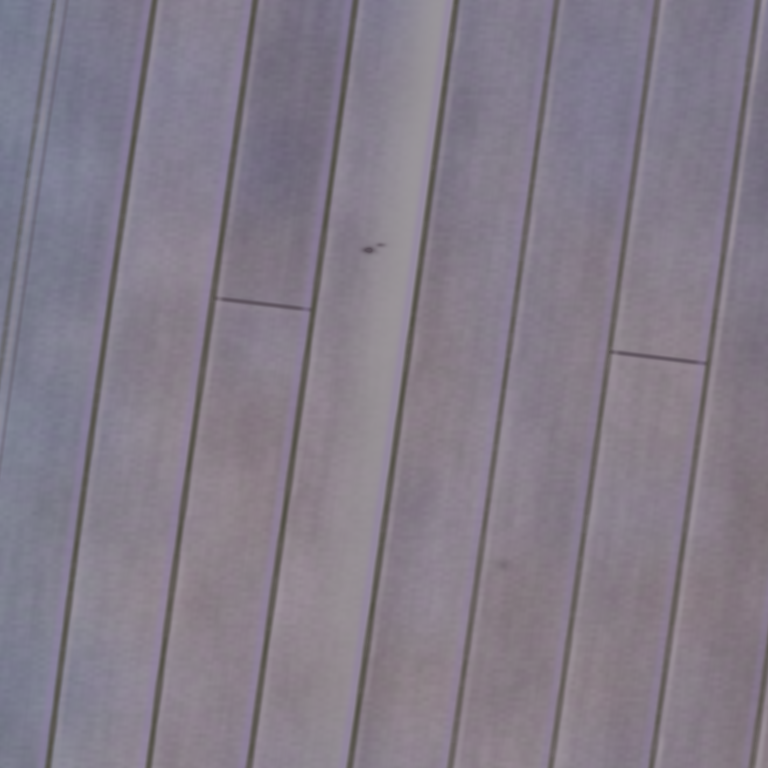
Write a WebGL 2 fragment shader that draws this texture.

```glsl
#version 300 es
precision highp float;
// Weathered mauve boards with slanted olive seams, two butt joints and soft stains.
uniform vec2 u_resolution;
out vec4 outColor;

#define PITCH 0.1309
#define FIRST_SEAM 0.0625
#define SLANT 0.139
#define BOW 0.0038
#define SEAM_HALF 0.0037
#define JOINT_HALF 0.0016
#define SOFTNESS 0.0034
#define MOTTLE 0.085
#define GRAIN 0.026

const vec3 MAUVE = vec3(0.542, 0.502, 0.540);
const vec3 BLUE_GREY = vec3(0.470, 0.490, 0.570);
const vec3 COOL_GREY = vec3(0.492, 0.474, 0.548);
const vec3 SHEEN = vec3(0.615, 0.600, 0.610);
const vec3 OLIVE = vec3(0.315, 0.305, 0.270);
const vec3 BROWN = vec3(0.365, 0.340, 0.325);
const vec3 JOINT = vec3(0.335, 0.295, 0.335);
const vec3 VIOLET = vec3(0.560, 0.500, 0.650);
const vec3 PALE = vec3(0.625, 0.590, 0.620);

float hash(vec2 p) {
  vec3 q = fract(vec3(p.xyx) * 0.1031);
  q += dot(q, q.yzx + 33.33);
  return fract((q.x + q.y) * q.z);
}

float noise(vec2 p) {
  vec2 i = floor(p), f = fract(p);
  f = f * f * (3.0 - 2.0 * f);
  return mix(mix(hash(i), hash(i + vec2(1, 0)), f.x),
             mix(hash(i + vec2(0, 1)), hash(i + vec2(1, 1)), f.x), f.y);
}

float fbm(vec2 p) {
  float sum = 0.0, amp = 0.5;
  for (int i = 0; i < 4; i++) {
    sum += amp * noise(p);
    p = p * 2.03 + 17.0;
    amp *= 0.5;
  }
  return sum;
}

// Soft band of given half width around d = 0
float band(float d, float halfWidth) {
  float edge = max(SOFTNESS, 0.75 / u_resolution.y);
  return 1.0 - smoothstep(max(halfWidth - edge, 0.0), halfWidth + edge, abs(d));
}

float glow(float d, float radius) {
  return exp(-d * d / (radius * radius));
}

// Small blurred stain with a ragged outline
float stain(vec2 p, vec2 center, vec2 radius) {
  vec2 q = (p - center) / radius;
  return exp(-dot(q, q)) * (0.6 + 0.7 * noise(p * 160.0));
}

void main() {
  vec2 uv = gl_FragCoord.xy / u_resolution;

  // Board coordinates along the slanted seams, which bow at the left
  float bow = BOW * (1.0 - 1.3 * smoothstep(0.1, 0.45, uv.x));
  float lean = SLANT * uv.y - bow * 4.0 * uv.y * (1.0 - uv.y);
  float s = (uv.x - FIRST_SEAM - lean) / PITCH;
  float board = floor(s);
  float across = fract(s);
  float seam = floor(s + 0.5);
  float d = (s - seam) * PITCH;

  // Broad light: blue at the left, cooler at the top, warm elsewhere
  vec3 color = mix(MAUVE, COOL_GREY, smoothstep(0.4, 0.95, uv.y) * 0.9);
  color = mix(color, BLUE_GREY, 0.9 * (1.0 - smoothstep(-0.02, 0.26, uv.x)));
  color += 0.022 * (hash(vec2(board + 20.0, 3.0)) - 0.5);
  color -= 0.035 * smoothstep(0.86, 1.0, uv.x) * (0.5 + 0.5 * step(5.5, board));
  float dimTop = step(0.5, board) * step(board, 1.5) * smoothstep(0.5, 0.8, uv.y);
  color -= 0.03 * dimTop;

  // Mottling, lengthwise streaks, tint drift and fine grain
  float mottle = fbm(uv * vec2(11.0, 9.0) + board * 5.0) - 0.47;
  float streak = fbm(vec2(s * 9.0, uv.y * 9.0)) - 0.47;
  color += MOTTLE * mottle + 0.05 * streak;
  color += 0.03 * (noise(uv * 9.0 + 40.0) - 0.5) * vec3(0.3, -0.1, -1.0);
  color += GRAIN * (noise(uv * vec2(110.0, 190.0)) - 0.5);
  color += 0.02 * (noise(uv * 60.0 + 9.0) - 0.5) * vec3(0.5, -0.5, 0.6);

  // Light gathers at each board's left edge; one board shines, the next is shaded
  color += 0.022 * exp(-across * 7.0);
  float lit = step(1.5, board) * step(board, 2.5);
  float sheenAmount = 0.45 + 0.4 * smoothstep(0.0, 0.8, uv.y);
  color = mix(color, SHEEN, lit * smoothstep(0.2, 0.9, across) * sheenAmount);
  float shaded = step(2.5, board) * step(board, 3.5);
  color -= 0.055 * shaded * (1.0 - smoothstep(0.0, 0.6, across));

  // Butt joints on every fourth board
  float jointed = 1.0 - step(0.5, abs(mod(board, 4.0) - 1.0));
  float jointY = 0.612 - 0.0175 * (board - 1.0) - 0.12 * across * PITCH;
  float jd = uv.y - jointY;
  color = mix(color, PALE, jointed * glow(jd + 0.007, 0.004) * 0.2);
  color = mix(color, JOINT, jointed * band(jd, JOINT_HALF) * 0.85);

  // Seams: violet fringe, pale lip, worn and flecked core
  float strong = step(-0.5, seam) * (1.0 - 0.3 * step(3.5, seam));
  float wear = noise(vec2(seam * 13.0 + 50.0, uv.y * 38.0));
  float fleck = smoothstep(0.5, 0.9, noise(vec2(seam * 7.0 + 90.0, uv.y * 110.0)));
  float lip = 0.15 + 0.35 * wear + 0.25 * step(5.5, seam);
  color = mix(color, VIOLET, glow(d + 0.0095, 0.006) * (0.1 + 0.4 * strong));
  color = mix(color, PALE, glow(d - 0.0085, 0.004) * lip);
  vec3 core = mix(OLIVE, BROWN, clamp(0.4 * step(3.5, seam) + 0.5 * wear, 0.0, 1.0));
  float halfWidth = SEAM_HALF * (0.8 + 0.22 * strong + 0.3 * (wear - 0.5));
  float worn = 0.15 * wear + 0.16 * fleck * (1.4 - strong);
  float depth = mix(0.55, 1.0, strong) * (1.0 - worn);
  color = mix(color, core, band(d, halfWidth) * depth);

  // Faint second groove beside the leftmost seam
  float extra = (s + 1.0) * PITCH - 0.017;
  color = mix(color, JOINT, band(extra, 0.0015) * 0.3);

  // Stains
  float marks = stain(uv, vec2(0.481, 0.674), vec2(0.009, 0.0045))
              + 0.5 * stain(uv, vec2(0.496, 0.681), vec2(0.007, 0.003))
              + 0.4 * stain(uv, vec2(0.655, 0.264), vec2(0.008, 0.007));
  color = mix(color, JOINT, clamp(marks, 0.0, 0.9));

  outColor = vec4(clamp(color, 0.0, 1.0), 1.0);
}
```
